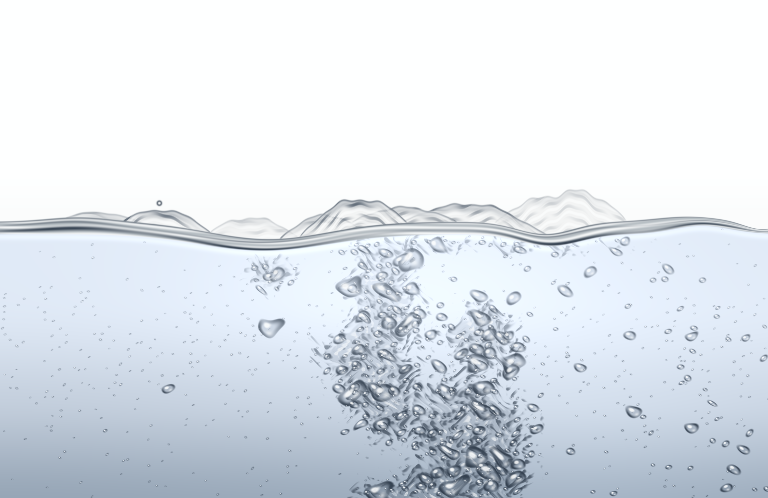
This texture is drawn by a WebGL 2 fragment shader. Its source:

```glsl
#version 300 es
precision highp float;
uniform vec2 u_resolution;
out vec4 fragColor;

const vec3 AIR = vec3(0.995, 1.0, 1.0);
const vec3 SHALLOW = vec3(0.88, 0.918, 0.968);
const vec3 MIDWATER = vec3(0.765, 0.81, 0.865);
const vec3 DEEP = vec3(0.60, 0.66, 0.725);
const vec3 GLASS = vec3(0.72, 0.75, 0.77);
const vec3 INK = vec3(0.20, 0.25, 0.31);
const float WATER_LEVEL = 0.530;
const float RIBBON_TOP = 0.555;
const float STRAY_CHANCE = 0.10;
const float SPECK_CHANCE = 0.20;

float bell(float x, float width) { x /= width; return exp(-x * x); }
float blob(vec2 p, vec2 c, vec2 r) { p = (p - c) / r; return exp(-dot(p, p)); }

vec3 hash(vec2 p) {
  vec3 a = fract(p.xyx * vec3(0.1031, 0.103, 0.0973));
  a += dot(a, a.yzx + 33.33);
  return fract((a.xxy + a.yzz) * a.zyx);
}

// Lower and upper edges of the surface ribbon
float lowerEdge(float x) {
  return WATER_LEVEL - 0.033 * bell(x - 0.53, 0.185)
    - 0.024 * bell(x - 1.105, 0.085) + 0.017 * bell(x - 1.41, 0.08);
}
float upperEdge(float x) {
  return RIBBON_TOP - 0.035 * bell(x - 0.54, 0.17) - 0.025 * bell(x - 1.095, 0.08)
    + 0.010 * bell(x - 1.38, 0.09) + 0.009 * bell(x - 0.16, 0.09) - 0.016 * bell(x - 1.53, 0.05);
}

// Density of the rising plume
float plume(vec2 p) {
  float d = blob(p, vec2(0.77, 0.40), vec2(0.08, 0.12));
  d += 0.9 * blob(p, vec2(0.70, 0.285), vec2(0.075, 0.045));
  d += blob(p, vec2(0.97, 0.335), vec2(0.075, 0.06));
  d += 0.9 * blob(p, vec2(0.76, 0.19), vec2(0.075, 0.07));
  d += 1.2 * blob(p, vec2(0.95, 0.12), vec2(0.115, 0.13));
  d += 0.9 * blob(p, vec2(0.54, 0.455), vec2(0.06, 0.04));
  d += 0.8 * blob(p, vec2(0.86, 0.01), vec2(0.16, 0.04));
  return d + 0.65 * blob(p, vec2(1.05, 0.508), vec2(0.28, 0.022));
}

// One cellular layer of bubbles: x is rim shadow, y is glint
vec2 bubbles(vec2 p, float cell, float gain, float stray, float size) {
  vec2 ink = vec2(0.0), base = floor(p / cell);
  for (int j = -1; j <= 1; j++) for (int i = -1; i <= 1; i++) {
    vec2 id = base + vec2(i, j);
    vec3 h = hash(id + cell * 731.0);
    vec2 c = (id + 0.5 + 0.6 * (h.xy - 0.5)) * cell;
    float r = cell * size * mix(0.45, 1.0, h.z);
    float chance = gain * smoothstep(0.12, 0.7, plume(c)) + stray;
    float keep = step(hash(id + 57.0).x, chance) * step(c.y + r, lowerEdge(c.x));
    vec2 q = (p - c) / r;
    q.y = q.y * (1.1 + 0.5 * h.x) + q.x * (h.y - 0.5);
    float d = length(q), aa = 1.2 / (u_resolution.y * r);
    float body = keep * (1.0 - smoothstep(1.0 - aa, 1.0 + aa, d));
    float rim = smoothstep(0.45, 0.9, d) * (0.65 + 0.8 * q.x * q.y / (d * d + 0.02));
    float glint = 1.0 - smoothstep(0.15, 0.45, length(q - vec2(-0.25, 0.3)));
    glint = max(glint, 0.6 * bell(length(q - vec2(0.3, -0.4)), 0.25));
    ink = max(ink, body * vec2(0.2 + 0.8 * rim, glint));
  }
  return ink;
}

// Clear dome of splashed water standing on the ribbon
vec3 crest(vec3 col, vec2 p, float cx, float halfWidth, float height, float tone) {
  float s = (p.x - cx) / halfWidth, dome = max(0.0, 1.0 - s * s);
  float ripple = 0.06 * sin(p.x * 71.0 + cx * 40.0) + 0.03 * sin(p.x * 167.0);
  float top = upperEdge(p.x) + height * dome * (0.94 + ripple);
  float d = top - p.y, px = 1.0 / u_resolution.y;
  float inside = smoothstep(-px, px, d) * smoothstep(0.0, 0.12, dome);
  float fold = sin(d * 260.0 + 3.0 * sin(p.x * 37.0 + cx * 9.0) + p.x * 30.0);
  float streak = smoothstep(0.3, 1.0, fold) * (0.5 + 0.5 * sin(p.x * 83.0 - d * 130.0));
  float line = bell(d - 0.002, 0.0025) + 0.6 * bell(d - 0.010, 0.007) * dome * dome;
  col = mix(col, vec3(0.93, 0.935, 0.935), inside * 0.6);
  col = mix(col, AIR, inside * 0.6 * smoothstep(0.4, 1.0, -fold));
  return mix(col, INK + 0.08, inside * tone * min(0.65 * line + 0.6 * streak, 1.0));
}

void main() {
  vec2 p = gl_FragCoord.xy / u_resolution.y;
  float px = 1.0 / u_resolution.y;
  float low = lowerEdge(p.x), high = upperEdge(p.x);

  // Water body
  vec3 water = mix(DEEP, MIDWATER, smoothstep(-0.03, 0.20, p.y));
  water = mix(water, SHALLOW, smoothstep(0.12, 0.40, p.y));
  water += 0.065 * blob(p, vec2(0.82, 0.42), vec2(0.42, 0.18));
  water += 0.05 * blob(p, vec2(1.15, 0.08), vec2(0.4, 0.25));
  water -= 0.02 * blob(p, vec2(0.0, 0.1), vec2(0.4, 0.25));

  // Crinkled air masses within the plume
  vec2 w = p + 0.009 * sin(p.yx * vec2(61.0, 53.0) + vec2(1.0, 4.0))
    + 0.004 * sin(p.yx * vec2(137.0, 119.0));
  float depth = 1.0 - smoothstep(0.08, 0.5, p.y);
  float folds = sin(w.x * 148.0 + 2.0 * sin(w.y * 93.0)) * sin(w.y * 161.0 + 2.0 * sin(w.x * 87.0));
  folds = 0.75 * folds + 0.4 * sin(w.x * 290.0 + 3.0 * folds) * sin(w.y * 330.0 + w.x * 90.0);
  float mass = smoothstep(0.45, 0.75, plume(w) + 0.28 * folds);
  water = mix(water, INK + 0.06, mass * (0.22 + 0.6 * smoothstep(0.0, 0.8, folds)) * (0.4 + 0.6 * depth));
  water = mix(water, AIR, mass * 0.6 * smoothstep(0.3, 0.85, -folds));

  // Bubbles from large to tiny
  vec2 b = bubbles(mix(p, w, 0.8), 0.062, 0.8, 0.0, 0.45);
  b = max(b, bubbles(mix(p, w, 0.5), 0.039, 0.85, STRAY_CHANCE * smoothstep(0.75, 1.1, p.x), 0.42));
  b = max(b, bubbles(p, 0.025, 0.6, STRAY_CHANCE * smoothstep(0.6, 1.0, p.x), 0.32));
  float specks = SPECK_CHANCE * (0.4 + bell(p.y - 0.27, 0.1));
  b = max(b, 0.85 * bubbles(p, 0.014, 0.15, specks, 0.19));
  water = mix(water, INK, min(b.x, 1.0) * (0.58 + 0.4 * depth));
  water = mix(water, AIR, b.y * 0.85);
  water += 0.05 * bell(p.y - low + 0.006, 0.006);

  // Air, splash domes and a droplet
  vec3 col = AIR - 0.012 * bell(p.y - 0.56, 0.05);
  col = crest(col, p, 0.21, 0.08, 0.014, 0.4);
  col = crest(col, p, 0.335, 0.09, 0.034, 0.8);
  col = crest(col, p, 0.51, 0.09, 0.045, 0.25);
  col = crest(col, p, 1.125, 0.135, 0.085, 0.28);
  col = crest(col, p, 0.95, 0.15, 0.040, 0.65);
  col = crest(col, p, 0.80, 0.12, 0.035, 0.6);
  col = crest(col, p, 0.64, 0.08, 0.040, 0.55);
  col = crest(col, p, 0.71, 0.11, 0.062, 0.85);
  col = mix(col, INK, 0.7 * bell(length(p - vec2(0.32, 0.592)) - 0.004, 0.002));

  // Surface ribbon with flowing dark and bright bands
  float t = (p.y - low) / max(high - low, 0.004);
  float accent = bell(p.x - 0.12, 0.13) + bell(p.x - 0.50, 0.16)
    + bell(p.x - 1.13, 0.11) + 0.8 * bell(p.x - 1.41, 0.1);
  float flow = 0.5 + 0.5 * sin(t * 14.0 + 2.2 * sin(p.x * 7.0) + 0.8 * sin(p.x * 23.0));
  vec3 ribbon = mix(GLASS, AIR, 0.85 * flow);
  float dark = bell(t - 0.22 - 0.14 * sin(p.x * 9.0), 0.13) * (0.2 + 0.8 * accent);
  dark += 0.55 * bell(t - 0.97, 0.08);
  dark += 0.5 * bell(t - 0.65 - 0.1 * sin(p.x * 13.0), 0.08) * accent;
  ribbon = mix(ribbon, INK, min(dark, 0.95));

  col = mix(col, ribbon, 1.0 - smoothstep(high - px, high + px, p.y));
  col = mix(col, water, 1.0 - smoothstep(low - px, low + px, p.y));
  fragColor = vec4(clamp(col, 0.0, 1.0), 1.0);
}
```
